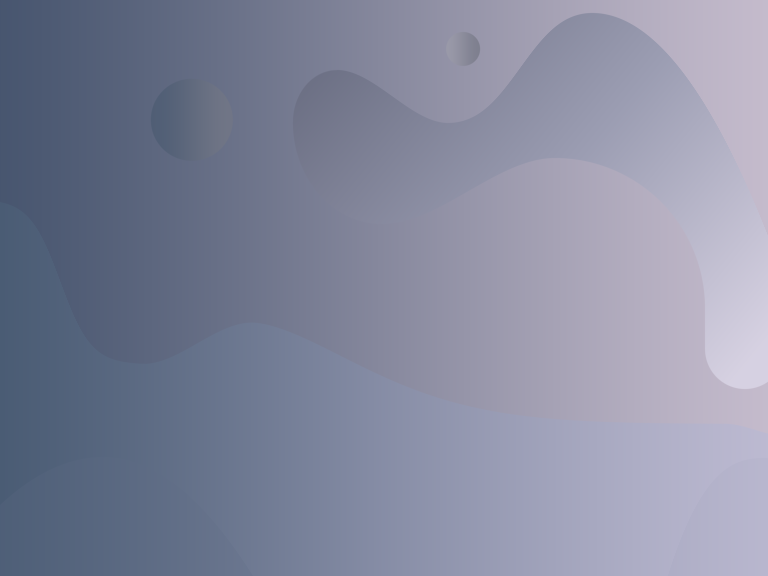
Write a Shadertoy shader that draws this background.

```glsl
#define SKY_LEFT vec3(0.28, 0.335, 0.435)
#define SKY_MID vec3(0.528, 0.535, 0.617)
#define SKY_RIGHT vec3(0.77, 0.733, 0.80)
#define WAVE_LEFT vec3(0.29, 0.36, 0.455)
#define WAVE_MID vec3(0.527, 0.553, 0.65)
#define WAVE_RIGHT vec3(0.738, 0.728, 0.82)
#define RIBBON_DARK vec3(0.425, 0.44, 0.52)
#define RIBBON_MID vec3(0.61, 0.617, 0.70)
#define RIBBON_LIGHT vec3(0.84, 0.82, 0.885)
#define HILL_TINT vec3(0.37, 0.42, 0.52)
#define EDGE_PIXELS 0.75

// Three-stop colour gradient
vec3 ramp(vec3 a, vec3 b, vec3 c, float t) {
    t = clamp(t, 0.0, 1.0) * 2.0;
    return t < 1.0 ? mix(a, b, t) : mix(b, c, t - 1.0);
}

// Opacity of a shape from its signed distance
float cover(float dist) {
    float width = EDGE_PIXELS / iResolution.y;
    return 1.0 - smoothstep(-width, width, dist);
}

float ellipse(vec2 q, vec2 radii) {
    return (length(q / radii) - 1.0) * min(radii.x, radii.y);
}

// Crest of the broad lower wave
float waveHeight(float x) {
    float cliff = 0.288 / (1.0 + exp(-(x - 0.105) / 0.0269));
    float swell = 0.073 * smoothstep(0.246, 0.4375, x);
    float fall = 0.176 * (1.0 - exp(-pow(max(x - 0.4375, 0.0) / 0.269, 1.65)));
    return 0.655 - cliff + swell - fall - 0.021 * smoothstep(1.259, 1.363, x);
}

float leftHill(float x) {
    float d = x - 0.179;
    return 0.2066 - (d < 0.0 ? 2.6 : 3.05) * d * d;
}

float rightHill(float x) {
    return 0.205 - 0.205 * pow(abs(1.333 - x) / 0.1736, 2.7);
}

// Upper side of the ribbon: rounded end, dip, tall hump
float ribbonTop(vec2 p) {
    vec2 q = p - vec2(0.585, 0.788);
    if (q.x < 0.0) return q.y > 0.0 ? ellipse(q, vec2(0.0764, 0.0903)) : -1.0;
    float climb = smoothstep(0.778, 1.028, p.x);
    climb = mix(climb, smoothstep(0.0, 1.0, climb), 0.4);
    float slide = max(p.x - 1.028, 0.0);
    float height = 0.8785 - 0.092 * smoothstep(0.585, 0.778, p.x)
                 + 0.191 * climb - 4.15 * slide * slide;
    return p.y - height;
}

// Lower side of the ribbon: rounded end, rise, arch, hanging tip
float ribbonBottom(vec2 p) {
    vec2 q = p - vec2(0.663, 0.788);
    if (q.x < 0.0) return q.y < 0.0 ? ellipse(q, vec2(0.1545, 0.177)) : -1.0;
    if (p.x < 0.9635) return 0.611 + 0.1147 * smoothstep(0.663, 0.9635, p.x) - p.y;
    vec2 arch = p - vec2(0.9635, 0.4653);
    float hollow = length(vec2(arch.x, max(arch.y, 0.0))) - 0.2604;
    vec2 tip = p - vec2(1.2934, 0.394);
    float cap = tip.y < 0.0 ? length(tip) - 0.0694 : -1.0;
    return max(-hollow, cap);
}

void mainImage(out vec4 fragColor, in vec2 fragCoord) {
    vec2 p = fragCoord / iResolution.y;
    float across = fragCoord.x / iResolution.x;
    across = mix(across, smoothstep(0.0, 1.0, across), 0.32);
    vec3 color = ramp(SKY_LEFT, SKY_MID, SKY_RIGHT, across);

    // Two shaded discs
    vec2 big = p - vec2(0.333, 0.792);
    vec3 bigShade = mix(vec3(0.315, 0.37, 0.46), vec3(0.44, 0.46, 0.525),
                        smoothstep(-0.0712, 0.0712, big.x));
    color = mix(color, bigShade, cover(length(big) - 0.0712));
    vec2 small = p - vec2(0.804, 0.915);
    vec3 smallShade = mix(vec3(0.60, 0.60, 0.66), vec3(0.495, 0.50, 0.56),
                          smoothstep(-0.0295, 0.0295, small.x));
    color = mix(color, smallShade, cover(length(small) - 0.0295));

    // Ribbon with a diagonal gradient
    vec2 axis = vec2(0.694, -0.573);
    float along = dot(p - vec2(0.538, 0.861), axis) / dot(axis, axis);
    vec3 ribbon = ramp(RIBBON_DARK, RIBBON_MID, RIBBON_LIGHT, along);
    color = mix(color, ribbon, cover(max(ribbonTop(p), ribbonBottom(p))));

    // Lower wave and its two faint hills
    vec3 wave = ramp(WAVE_LEFT, WAVE_MID, WAVE_RIGHT, across);
    color = mix(color, wave, cover(p.y - waveHeight(p.x)));
    color = mix(color, HILL_TINT, 0.22 * cover(p.y - leftHill(p.x)));
    color = mix(color, HILL_TINT, 0.04 * cover(p.y - rightHill(p.x)));

    fragColor = vec4(color, 1.0);
}
```
